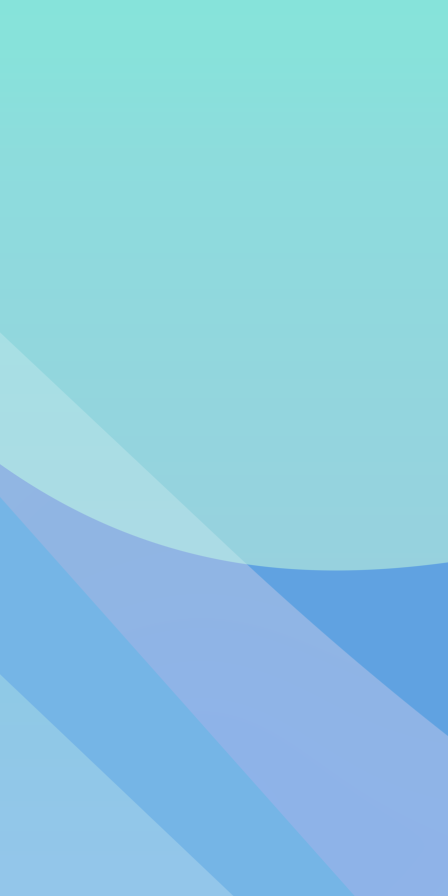
Reproduce this background procedurally as a Shadertoy shader.

```glsl
const vec3 SKY_TOP = vec3(0.527, 0.890, 0.853);
const vec3 SKY_UPPER = vec3(0.543, 0.874, 0.863);
const vec3 SKY_LOW = vec3(0.592, 0.820, 0.871);
const vec3 DEEP_BLUE = vec3(0.378, 0.637, 0.882);
const vec3 BEAM_PALE = vec3(0.567, 0.712, 0.888);
const vec3 BEAM_VIVID = vec3(0.557, 0.702, 0.914);
const vec3 BAND_BLUE = vec3(0.459, 0.708, 0.902);
const vec3 CORNER_TOP = vec3(0.562, 0.788, 0.902);
const vec3 CORNER_LOW = vec3(0.576, 0.776, 0.917);

// Soft coverage of the area below a boundary of the given slope
float below(float y, float boundary, float slope, float pixel) {
    float signedDistance = (boundary - y) / sqrt(1.0 + slope * slope);
    return smoothstep(-0.75 * pixel, 0.75 * pixel, signedDistance);
}

float line(float x, float start, float slope) {
    return start + slope * x;
}

// Bowl with its lowest point right of centre, steeper on the left
float seaHeight(float x) {
    float offset = x - 0.75;
    return 0.7266 + (0.29 + 0.132 * (1.0 - x)) * offset * offset;
}

// Straight diagonal that flattens towards the right side
float beamHeight(float x) {
    float bend = max(x - 0.5, 0.0);
    return line(x, 1.258, -0.94) + 0.156 * bend * bend;
}

vec3 skyColor(float y) {
    vec3 sky = mix(SKY_LOW, SKY_UPPER, smoothstep(0.0, 1.0, (y - 0.6) / 1.7) * 0.3
                   + 0.7 * clamp((y - 0.72) / 1.08, 0.0, 1.0));
    return mix(sky, SKY_TOP, smoothstep(1.65, 2.0, y));
}

vec3 beamColor(vec2 p) {
    float glow = exp(-8.0 * dot(p - vec2(0.45, 0.46), p - vec2(0.45, 0.46)));
    float depth = 1.0 - smoothstep(0.1, 0.8, p.y);
    return mix(BEAM_PALE, BEAM_VIVID, clamp(0.8 * depth + 0.35 * glow, 0.0, 1.0));
}

void mainImage(out vec4 fragColor, in vec2 fragCoord) {
    // Canvas is one unit wide and two units high
    vec2 p = fragCoord / iResolution.xy * vec2(1.0, 2.0);
    float pixel = 2.0 / iResolution.y;

    // Coverage of each layer
    float sea = below(p.y, seaHeight(p.x), 0.8 * (p.x - 0.75), pixel);
    float beam = below(p.y, beamHeight(p.x), -0.9, pixel);
    float band = below(p.y, line(p.x, 0.8906, -1.125), -1.125, pixel);
    float corner = below(p.y, line(p.x, 0.495, -0.95), -0.95, pixel);

    // Sky and water, each brightened where the beam crosses
    vec3 sky = skyColor(p.y);
    sky = mix(sky, vec3(1.0), 0.2 * beam);
    vec3 water = mix(DEEP_BLUE, beamColor(p), beam);
    vec3 color = mix(sky, water, sea);

    // Lower diagonal bands
    color = mix(color, BAND_BLUE, band);
    vec3 cornerColor = mix(CORNER_LOW, CORNER_TOP, smoothstep(0.0, 0.5, p.y));
    color = mix(color, cornerColor, corner);

    fragColor = vec4(color, 1.0);
}
```
